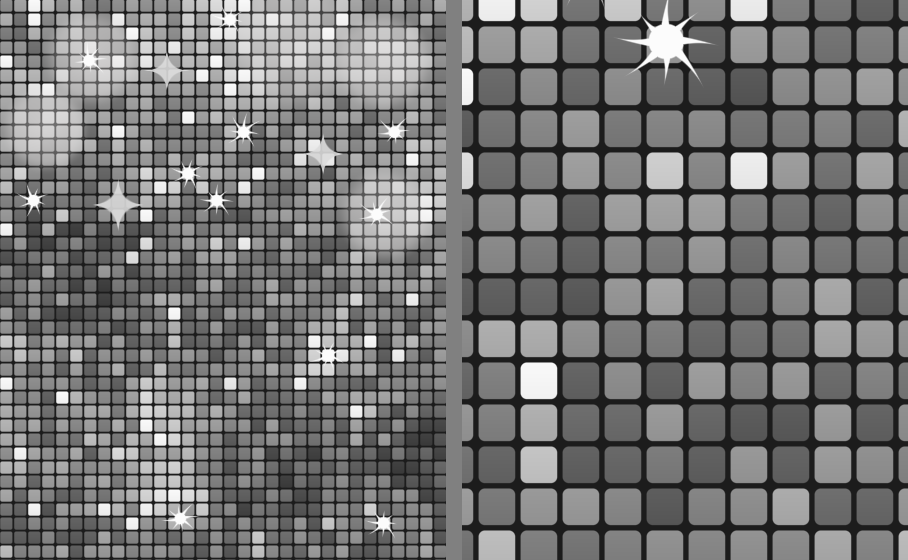
Left: the whole. Right: its middle third, enlarged.
A Shadertoy shader for this background:

```glsl
// Silver sequin wall: a grid of rounded grey tiles on a near-black ground.
// Each tile takes a hashed tone shifted by soft light and shade pools, then
// translucent glow discs, four-point stars and ray bursts are laid on top.

const float ROWS = 40.0;                      // tiles down the canvas
const vec2  GRID_SHIFT = vec2(0.05, -0.1);    // in tiles
const float TILE_HALF = 0.436;                // half width of a tile, in cells
const float TILE_CORNER = 0.15;
const vec3  GAP_COLOR = vec3(0.11);
const vec3  GLOW_COLOR = vec3(0.94, 0.93, 0.93);
const vec3  STAR_COLOR = vec3(0.86);
const vec3  BURST_COLOR = vec3(0.99);
const float TONE_BASE = 0.34;
const float TONE_SPREAD = 0.31;
const float GLINT_SHARE = 0.07;               // share of extra bright tiles
const float BURST_RADIUS = 0.040;
const float BURST_CORE = 0.0105;
const float BURST_RAYS = 8.0;

// Pools of light (+) and shade (-): center, radius, strength
const vec4 POOLS[11] = vec4[11](
    vec4(0.41, 0.93, 0.12, 0.24), vec4(0.29, 0.26, 0.065, 0.34),
    vec4(0.30, 0.12, 0.070, 0.32), vec4(0.575, 0.37, 0.045, 0.48),
    vec4(0.00, 0.38, 0.050, 0.28), vec4(0.00, 0.20, 0.060, 0.22),
    vec4(0.76, 0.66, 0.070, 0.25), vec4(0.28, 0.67, 0.050, 0.28),
    vec4(0.13, 0.52, 0.110, -0.15), vec4(0.52, 0.13, 0.100, -0.14),
    vec4(0.76, 0.18, 0.070, -0.22));

// Glow discs: center, radius, opacity
const vec4 GLOWS[5] = vec4[5](
    vec4(0.163, 0.896, 0.092, 0.55), vec4(0.081, 0.770, 0.083, 0.60),
    vec4(0.525, 0.920, 0.125, 0.36), vec4(0.684, 0.890, 0.095, 0.60),
    vec4(0.688, 0.616, 0.090, 0.55));

// Four-point stars: center, radius
const vec3 STARS[3] = vec3[3](
    vec3(0.298, 0.874, 0.047), vec3(0.577, 0.725, 0.049),
    vec3(0.211, 0.634, 0.060));

// Ray burst centers
const vec2 BURSTS[11] = vec2[11](
    vec2(0.411, 0.965), vec2(0.435, 0.764), vec2(0.336, 0.690),
    vec2(0.387, 0.642), vec2(0.060, 0.642), vec2(0.704, 0.764),
    vec2(0.586, 0.365), vec2(0.322, 0.074), vec2(0.685, 0.066),
    vec2(0.159, 0.892), vec2(0.673, 0.617));

float hash(vec2 p) {
    vec3 q = fract(p.xyx * vec3(0.1031, 0.1030, 0.0973));
    q += dot(q, q.yzx + 33.33);
    return fract((q.x + q.y) * q.z);
}

float roundedBox(vec2 p, float halfSize, float corner) {
    vec2 q = abs(p) - halfSize + corner;
    return length(max(q, 0.0)) + min(max(q.x, q.y), 0.0) - corner;
}

// Combined opacity of the glow discs
float glow(vec2 p) {
    float clear = 1.0;
    for (int i = 0; i < 5; i++) {
        float d = length(p - GLOWS[i].xy) / GLOWS[i].z;
        float disc = 0.65 * smoothstep(1.0, 0.65, d) + 0.35 * exp(-4.0 * d * d);
        clear *= 1.0 - GLOWS[i].w * disc;
    }
    return 1.0 - clear;
}

// Grey level of one tile
float tileTone(vec2 id, vec2 center) {
    float tone = TONE_BASE + TONE_SPREAD * hash(id + 7.0);
    tone += 0.04 * sin(id.x * 0.9 + 2.0 * sin(id.y * 0.37)) * sin(id.y * 0.6);
    tone += 0.07 * smoothstep(0.55, 0.85, center.y);
    tone += 0.32 * step(1.0 - GLINT_SHARE, hash(id + 61.0));
    for (int i = 0; i < 11; i++) {
        vec2 d = (center - POOLS[i].xy) / POOLS[i].z;
        tone += POOLS[i].w * exp(-dot(d, d));
    }
    return clamp(mix(tone, 0.97, 0.75 * glow(center)), 0.24, 0.96);
}

// Concave star with tips on the axes
float star(vec2 p, float radius) {
    vec2 q = sqrt(abs(p) / radius);
    float s = q.x + q.y;
    return smoothstep(1.0, 0.88, s);
}

// Bright core with tapering, slightly swirled rays of uneven length
float burst(vec2 p, float seed, float px) {
    float d = length(p);
    float turn = (atan(p.y, p.x) + 6.0 * d) / 6.28318 + hash(vec2(seed, 3.0));
    float sector = fract(turn) * BURST_RAYS;
    float reach = BURST_RADIUS * mix(0.55, 1.0, hash(vec2(floor(sector), seed)));
    float across = d * abs(fract(sector) - 0.5) * 6.28318 / BURST_RAYS;
    float fade = max(1.0 - d / reach, 0.0);
    float ray = smoothstep(px, -px, across - 0.005 * fade * fade) * smoothstep(0.0, 0.3, fade);
    return max(ray, smoothstep(px, -px, d - BURST_CORE));
}

void mainImage(out vec4 fragColor, in vec2 fragCoord) {
    vec2 p = fragCoord / iResolution.y;       // canvas height is one
    float px = 1.0 / iResolution.y;

    // Tiles
    vec2 grid = p * ROWS + GRID_SHIFT;
    vec2 id = floor(grid), local = fract(grid) - 0.5;
    float tone = tileTone(id, (id + 0.5 - GRID_SHIFT) / ROWS) + 0.04 * local.y;
    float edge = roundedBox(local, TILE_HALF, TILE_CORNER);
    float blur = 0.8 * px * ROWS;
    vec3 color = mix(GAP_COLOR, vec3(tone), smoothstep(blur, -blur, edge));

    // Lights
    color = mix(color, GLOW_COLOR, 0.7 * glow(p));
    for (int i = 0; i < 3; i++)
        color = mix(color, STAR_COLOR, 0.9 * star(p - STARS[i].xy, STARS[i].z));
    for (int i = 0; i < 11; i++)
        color = mix(color, BURST_COLOR, burst(p - BURSTS[i], float(i), px));

    fragColor = vec4(color, 1.0);
}
```
